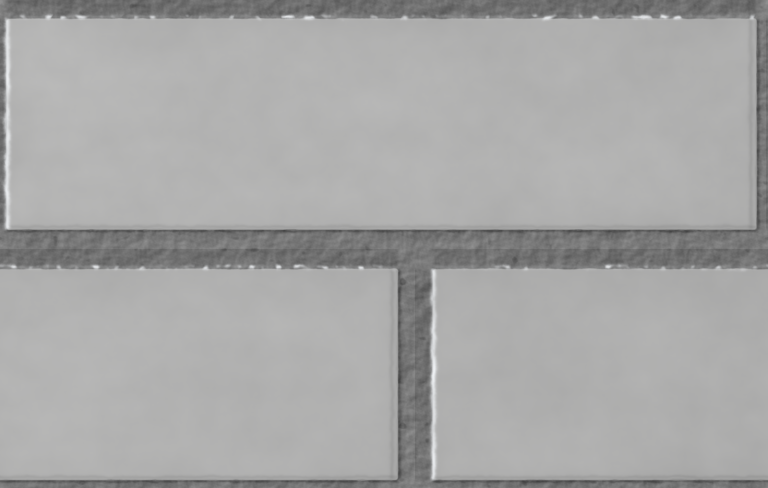
A Shadertoy shader for this texture:

```glsl
// Running-bond wall of smooth pale grey tiles set in rough darker mortar.
// Each row is one rounded box wrapped across the canvas; periodic gradient
// noise wears its edges, mottles the glaze and lights the mortar relief.

#define ROW_CENTER 0.2326       // centre height of the lower row
#define ROW_PITCH 0.513         // rise from one row to the next
#define TILE_HALF 0.2165        // half height of a tile
#define SEAMS vec2(0.541, 0.997)   // upright joint of lower, upper row
#define GAPS vec2(0.0228, 0.0117)  // half width of those joints
#define CORNER 0.006
#define EDGE_WEAR 0.0035
#define MORTAR_ROUGHNESS 0.13
#define TILE_COLOR vec3(0.692, 0.692, 0.690)
#define MORTAR_COLOR vec3(0.485)
#define GLINT_COLOR vec3(0.93, 0.94, 0.95)

// Unit gradient from an integer hash of a lattice point
vec2 gradientAt(vec2 cell) {
    uvec2 c = uvec2(cell);
    uint h = c.x * 1597u + c.y * 51749u + 977u;
    h = (h ^ (h >> 15)) * 73471u;
    h = (h ^ (h >> 13)) * 91193u;
    h ^= h >> 16;
    float angle = float(h & 1023u) * 6.2832 / 1024.0;
    return vec2(cos(angle), sin(angle));
}

// Gradient noise that repeats with the canvas
float noise(vec2 uv, vec2 cells) {
    vec2 q = uv * cells, i = floor(q), f = q - i;
    vec2 s = f * f * f * (f * (f * 6.0 - 15.0) + 10.0);
    vec2 e = vec2(0.0, 1.0);
    float a = dot(gradientAt(mod(i, cells)), f);
    float b = dot(gradientAt(mod(i + e.yx, cells)), f - e.yx);
    float c = dot(gradientAt(mod(i + e.xy, cells)), f - e.xy);
    float d = dot(gradientAt(mod(i + e.yy, cells)), f - e.yy);
    return mix(mix(a, b, s.x), mix(c, d, s.x), s.y);
}

float fbm(vec2 uv, vec2 cells) {
    float sum = 0.0, weight = 1.0;
    for (int k = 0; k < 4; k++) {
        sum += weight * noise(uv, cells);
        weight *= 0.5;
        cells *= 2.0;
    }
    return sum;
}

float roundedBox(vec2 p, vec2 halfSize, float radius) {
    vec2 q = abs(p) - halfSize + radius;
    return length(max(q, 0.0)) + min(max(q.x, q.y), 0.0) - radius;
}

// Soft line around zero distance
float line(float dist, float width) {
    return exp(-dist * dist / (width * width));
}

void mainImage(out vec4 fragColor, in vec2 fragCoord) {
    vec2 uv = fragCoord / iResolution.xy;
    float aspect = iResolution.x / iResolution.y;
    float pixel = 1.0 / iResolution.y;

    // Row layout: position within the tile, in canvas heights
    float row = step(ROW_CENTER + 0.5 * ROW_PITCH, uv.y);
    float seam = mix(SEAMS.x, SEAMS.y, row);
    float gap = mix(GAPS.x, GAPS.y, row) * aspect;
    vec2 halfSize = vec2(0.5 * aspect - gap, TILE_HALF);
    vec2 p = vec2((fract(uv.x - seam) - 0.5) * aspect,
                  uv.y - ROW_CENTER - ROW_PITCH * row);

    // Worn outline and the distance inward from each side
    float wear = EDGE_WEAR * fbm(uv, vec2(46.0, 30.0));
    float d = roundedBox(p, halfSize, CORNER) + 0.5 * wear;
    float left = p.x + halfSize.x + wear;
    float right = halfSize.x - p.x + wear;
    float bottom = p.y + halfSize.y + wear;
    float top = halfSize.y - p.y + wear;
    float withinX = smoothstep(-0.004, 0.006, min(left, right));
    float withinY = smoothstep(-0.004, 0.006, min(bottom, top));

    // Mortar: relief lit from the upper left, pits and contact shadows
    vec2 grain = vec2(44.0, 30.0);
    float relief = fbm(uv, grain) - fbm(uv + vec2(-0.003, 0.005), grain);
    float pits = smoothstep(0.38, 0.56, noise(uv, vec2(62.0, 44.0)));
    float shadow = withinX * exp(-abs(min(bottom, 0.0)) / 0.016)
                 + withinY * exp(-abs(min(right, 0.0)) / 0.010);
    vec3 mortar = MORTAR_COLOR + MORTAR_ROUGHNESS * relief;
    mortar += 0.025 * fbm(uv, vec2(12.0, 8.0)) - 0.08 * pits;
    mortar -= 0.055 * min(shadow, 1.0);

    // Tile: mottled glaze, slight falloff to the right, softened rim
    float mottle = 0.022 * fbm(uv, vec2(5.0, 4.0)) + 0.012 * fbm(uv, vec2(24.0, 16.0));
    vec3 tile = TILE_COLOR + mottle + 0.008 * row - 0.018 * (uv.x - 0.5);
    tile -= 0.02 * exp(min(d, 0.0) / 0.03);
    tile -= 0.05 * (line(right - 0.012, 0.005) * withinY + line(bottom - 0.006, 0.004) * withinX);

    vec3 color = mix(mortar, tile, smoothstep(pixel, -pixel, d));

    // Dark grooves under the lower and right edges
    float groove = line(bottom + 0.002, 0.003) * withinX + line(right + 0.003, 0.004) * withinY;
    color -= 0.10 * min(groove, 1.0);

    // Bright left rim and broken flecks along the top rim
    float rimWear = 0.80 + 0.5 * noise(uv, vec2(8.0, 22.0));
    float rim = line(left - 0.001, 0.0055) * withinY * clamp(rimWear, 0.0, 1.0);
    float flecks = smoothstep(0.05, 0.5, noise(uv, vec2(84.0, 40.0)) + 0.35 * noise(uv, vec2(9.0, 5.0)));
    float topRim = line(top + 0.003, 0.0045) * withinX * (0.15 + 0.75 * flecks);
    color = mix(color, GLINT_COLOR, clamp(max(rim, topRim), 0.0, 1.0));

    fragColor = vec4(clamp(color, 0.0, 1.0), 1.0);
}
```
